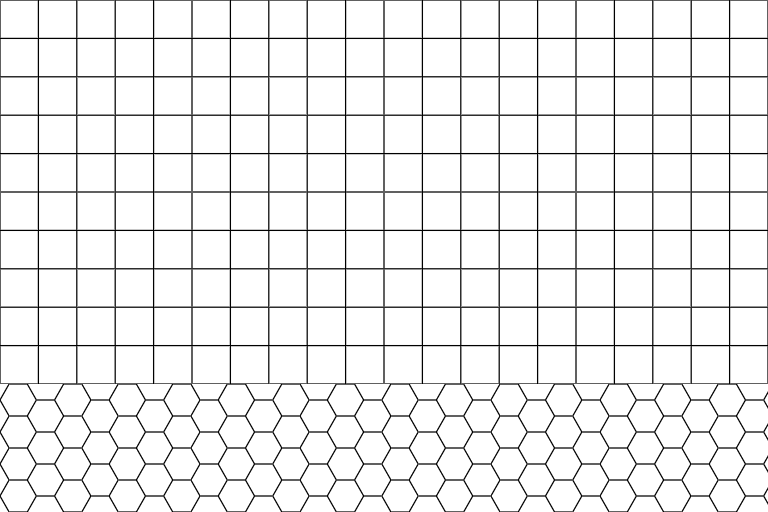
Reproduce this pattern procedurally as a Shadertoy shader.

```glsl
const vec2 CELLS = vec2(20.0, 13.33333);   // canvas size in square cells
const float BAND_TOP = 3.33333;            // height of the hexagon band
const float HEX_RADIUS = 0.4735;           // centre to side corner
const float HEX_HALF_HEIGHT = 0.416667;    // centre to flat edge
const float LINE_WIDTH = 0.0325;
const vec3 PAPER = vec3(1.0);
const vec3 INK = vec3(0.0);

// Share of a pixel covered by a line at distance d
float lineCoverage(float d, float pixel) {
    float halfWidth = 0.5 * LINE_WIDTH;
    float low = max(d - 0.5 * pixel, -halfWidth);
    float high = min(d + 0.5 * pixel, halfWidth);
    return clamp((high - low) / pixel, 0.0, 1.0);
}

// Signed distance to a flat-topped hexagon
float hexagon(vec2 p) {
    p = abs(p);
    vec2 slope = normalize(vec2(HEX_HALF_HEIGHT, 0.5 * HEX_RADIUS));
    return max(p.y - HEX_HALF_HEIGHT, dot(p - vec2(HEX_RADIUS, 0.0), slope));
}

// Offset from the nearest centre of a repeating lattice
vec2 repeatAround(vec2 p, vec2 centre, vec2 period) {
    return mod(p - centre + 0.5 * period, period) - 0.5 * period;
}

// Two staggered lattices form the honeycomb
float honeycombDistance(vec2 p) {
    vec2 period = vec2(3.0 * HEX_RADIUS, 2.0 * HEX_HALF_HEIGHT);
    vec2 first = vec2(HEX_RADIUS, HEX_HALF_HEIGHT);
    float a = hexagon(repeatAround(p, first, period));
    float b = hexagon(repeatAround(p, first + 0.5 * period, period));
    return abs(min(a, b));
}

float gridDistance(vec2 p) {
    vec2 d = abs(fract(p + 0.5) - 0.5);
    return min(d.x, d.y);
}

void mainImage(out vec4 fragColor, in vec2 fragCoord) {
    vec2 p = fragCoord / iResolution.xy * CELLS;
    float pixel = CELLS.x / iResolution.x;

    float grid = lineCoverage(gridDistance(p - vec2(0.0, BAND_TOP)), pixel);
    float comb = lineCoverage(honeycombDistance(p), pixel);

    // Each pattern is clipped at the top of the band
    float above = clamp((p.y - BAND_TOP) / pixel + 0.5, 0.0, 1.0);
    fragColor = vec4(mix(PAPER, INK, mix(comb, grid, above)), 1.0);
}
```
